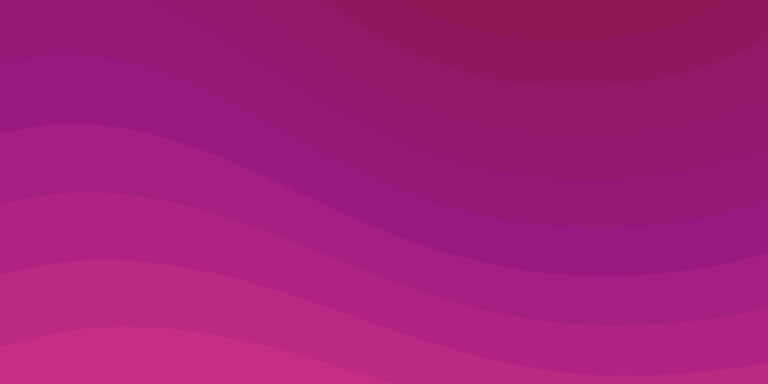
This background is drawn by a WebGL 2 fragment shader. Its source:

```glsl
#version 300 es
precision highp float;
// Layered wavy bands running from dark wine through purple to warm pink.

#define FIRST_WAVE -5
#define LAST_WAVE 3
#define WINE vec3(0.556, 0.090, 0.338)
#define PURPLE vec3(0.604, 0.097, 0.502)
#define PINK vec3(0.776, 0.180, 0.516)
#define SAG 0.030
#define SAG_STEP 0.0143

uniform vec2 u_resolution;
out vec4 fragColor;

const float PI = 3.14159265;

// Height of wave k at x: a cosine from crest to trough, pulled down mid-slope.
float waveHeight(float k, float x) {
    vec2 crest = vec2(0.195 + k * (0.026 + 0.0052 * k),
                      0.677 - k * (0.1797 - 0.0013 * k));
    vec2 trough = vec2(1.576 + 0.021 * k,
                       0.281 - k * (0.1276 + 0.00104 * k));
    float phase = PI * (x - crest.x) / (trough.x - crest.x);
    float sag = max(SAG - SAG_STEP * k, 0.004);
    if (phase < 0.0 || phase > PI) sag = max(sag, 0.031) + 0.005;
    float s = sin(phase);
    return mix(trough.y, crest.y, 0.5 + 0.5 * cos(phase)) - sag * s * s;
}

// Flat colour of the band just below wave k.
vec3 bandColor(float k) {
    float first = float(FIRST_WAVE);
    float last = float(LAST_WAVE);
    return k < 0.0 ? mix(WINE, PURPLE, (k - first + 1.0) / -first)
                   : mix(PURPLE, PINK, (k + 1.0) / (last + 1.0));
}

void main() {
    // Height is one unit, width is two.
    vec2 p = gl_FragCoord.xy / u_resolution * vec2(2.0, 1.0);
    float blur = 0.6 / u_resolution.y;

    // Paint the bands from the top down, each covering the one before.
    vec3 color = WINE;
    for (int i = FIRST_WAVE; i <= LAST_WAVE; i++) {
        float k = float(i);
        float depth = waveHeight(k, p.x) - p.y;
        color = mix(color, bandColor(k), smoothstep(-blur, blur, depth));
    }
    fragColor = vec4(color, 1.0);
}
```
